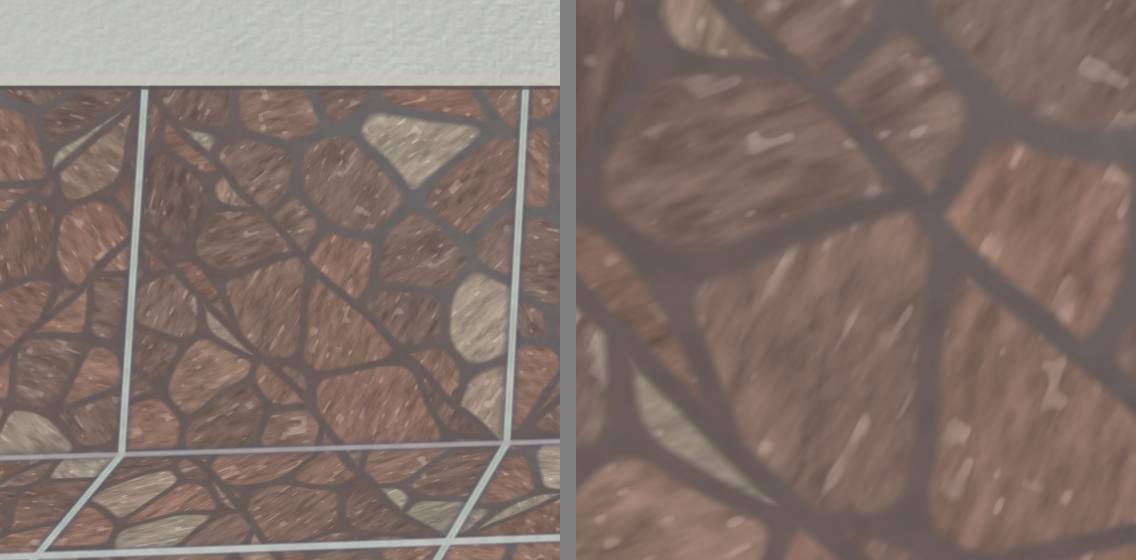
Left: the whole. Right: its middle third, enlarged.
This texture is drawn by a WebGL 1 fragment shader. Its source:

```glsl
precision highp float;
// Stone-print wall tiles with pale grout below a plaster band, above a skirt of floor tiles.

uniform vec2 u_resolution;

#define WALL_TOP 0.846
#define GROUT_HALF 0.0062
#define JOINT_HALF 0.010
#define STONES_ACROSS 4.6
#define JITTER 0.78
#define GRAIN 0.22
#define PLASTER_BUMP 0.11
#define SOFT 0.003
#define PLASTER vec3(0.75, 0.76, 0.73)
#define GROUT vec3(0.71, 0.745, 0.715)
#define UMBER vec3(0.455, 0.382, 0.352)
#define JOINT vec3(0.405, 0.355, 0.345)

float hash(vec2 p) {
  return fract(sin(dot(p, vec2(127.1, 311.7))) * 43758.545);
}

vec2 hash2(vec2 p) {
  return vec2(hash(p), hash(p + 37.7));
}

float noise(vec2 p) {
  vec2 i = floor(p), f = fract(p);
  f = f * f * (3.0 - 2.0 * f);
  return mix(mix(hash(i), hash(i + vec2(1, 0)), f.x),
             mix(hash(i + vec2(0, 1)), hash(i + vec2(1, 1)), f.x), f.y);
}

float fbm(vec2 p) {
  return 0.55 * noise(p) + 0.3 * noise(p * 2.1 + 7.3) + 0.15 * noise(p * 4.3 + 3.1);
}

float smoothMin(float a, float b, float k) {
  float h = max(k - abs(a - b), 0.0) / k;
  return min(a, b) - 0.25 * h * h * k;
}

// Coverage of a line of given half width, softened at its edges.
float stroke(float dist, float halfWidth) {
  return 1.0 - smoothstep(halfWidth - SOFT, halfWidth + SOFT, abs(dist));
}

// Voronoi stones: x = rounded distance to the joint, yz = cell of the stone.
vec3 stones(vec2 p) {
  vec2 base = floor(p), nearCell = base, nearRel = vec2(8.0);
  for (int j = -1; j <= 1; j++)
    for (int i = -1; i <= 1; i++) {
      vec2 c = base + vec2(i, j);
      vec2 r = c + 0.5 + JITTER * (hash2(c) - 0.5) - p;
      if (dot(r, r) < dot(nearRel, nearRel)) { nearRel = r; nearCell = c; }
    }
  float edge = 8.0;
  for (int j = -2; j <= 2; j++)
    for (int i = -2; i <= 2; i++) {
      vec2 c = nearCell + vec2(i, j);
      vec2 r = c + 0.5 + JITTER * (hash2(c) - 0.5) - p;
      vec2 gap = r - nearRel;
      if (dot(gap, gap) > 0.0001)
        edge = smoothMin(edge, dot(0.5 * (r + nearRel), normalize(gap)), 0.14);
    }
  return vec3(edge, nearCell);
}

// Printed stonework of one tile; q is the place inside it, diagonals split it in three.
vec3 stonework(vec2 q, float seed) {
  vec2 w = q + 0.035 * (vec2(noise(q * 7.0 + seed), noise(q * 7.0 + seed + 31.0)) - 0.5);
  float diagonal = 1.0 - w.y - w.x;
  float lower = step(0.4, diagonal), middle = step(0.02, diagonal) - lower;
  float density = STONES_ACROSS + 1.7 * lower - 0.5 * middle;
  vec3 s = stones(w * density + 19.0 * seed + 7.0 * lower + 3.0 * middle);
  float edge = min(s.x / density, 0.7 * min(abs(diagonal - 0.02), abs(diagonal - 0.4)));

  // Stone tint, from umber to rust or tan
  float pick = hash(s.yz + 5.3), shade = hash(s.yz + 11.9);
  vec3 col = mix(UMBER, vec3(0.53, 0.42, 0.375), smoothstep(0.25, 0.65, pick));
  col = mix(col, vec3(0.58, 0.535, 0.485), smoothstep(0.66, 0.9, pick) * (1.0 - 0.55 * middle));
  col *= 0.96 + 0.13 * shade - 0.05 * middle;

  // Slanted grain and pale flecks
  float a = mix(0.1, 1.2, hash(s.yz + 23.0)) + 0.25 * middle;
  vec2 g = vec2(cos(a) * q.x + sin(a) * q.y, cos(a) * q.y - sin(a) * q.x);
  float grain = fbm(g * vec2(24.0, 62.0) + seed * 9.0);
  col *= 1.0 + 2.0 * GRAIN * (grain - 0.47);
  col += 0.11 * smoothstep(0.74, 0.95, noise(g * vec2(38.0, 75.0) + 50.0));

  // Joints, greyer and wider toward the upper right
  float open = smoothstep(0.2, -0.5, diagonal);
  vec3 joint = mix(JOINT, vec3(0.42, 0.40, 0.40), open) * (0.95 + 0.1 * fbm(q * 35.0));
  float halfWidth = JOINT_HALF * (0.85 + 0.45 * open);
  return mix(joint, col, smoothstep(halfWidth * 0.5, halfWidth * 1.9, edge));
}

vec3 plaster(vec2 p) {
  vec2 b = p * vec2(75.0, 95.0);
  float relief = fbm(b) - fbm(b + vec2(0.35, -0.45));
  vec3 col = PLASTER + PLASTER_BUMP * mix(0.5, 1.0, p.x) * relief;
  col += 0.03 * (fbm(p * 9.0) - 0.5);
  return mix(col, vec3(0.785, 0.77, 0.72), 0.7 * stroke(p.y - WALL_TOP - 0.012, 0.007));
}

void main() {
  vec2 p = gl_FragCoord.xy / u_resolution;
  float floorLine = 0.182 + 0.030 * p.x, frontLine = 0.005 + 0.035 * p.x;
  bool onWall = p.y > floorLine;

  // Tile coordinates, following the lean of the wall and of the floor
  float v = onWall ? (p.y - floorLine) / (WALL_TOP - floorLine)
                   : (p.y - frontLine) / (floorLine - frontLine);
  float start = onWall ? mix(0.217, 0.259, v) : mix(0.065, 0.217, v);
  float pitch = onWall ? mix(0.688, 0.680, v) : mix(0.735, 0.688, v);
  float u = (p.x - start) / pitch, column = floor(u), row = onWall ? 0.0 : 1.0 - floor(v);
  float across = fract(u);
  float seam = min(across, 1.0 - across) * pitch * (onWall ? 1.0 : 0.8);
  if (mod(column, 2.0) > 0.5) across = 1.0 - across;
  vec3 col = stonework(vec2(across, onWall ? v : fract(v) * 0.42), column + 3.0 * row + 2.0);

  // Bluish shadow beside the grout, then the grout itself
  float ledge = min(abs(p.y - floorLine), abs(p.y - frontLine));
  float fringe = 1.0 - smoothstep(0.005, 0.022, min(seam, ledge + 0.004));
  col = mix(col, vec3(0.36, 0.355, 0.405), 0.65 * fringe);
  float wear = 0.94 + 0.12 * fbm(p * 45.0);
  vec3 grout = GROUT * wear * (1.0 - 0.08 * stroke(seam, 0.001));
  col = mix(col, grout, stroke(seam, GROUT_HALF));
  col = mix(col, vec3(0.68, 0.66, 0.65) * wear, 0.85 * stroke(p.y - floorLine, 0.0042));
  col = mix(col, vec3(0.73, 0.745, 0.735) * wear, stroke(p.y - frontLine, 0.0062));

  // Plaster band and the dark line under it
  col = mix(col, vec3(0.36, 0.335, 0.325), 0.85 * stroke(p.y - WALL_TOP + 0.002, 0.004));
  col = mix(col, plaster(p), smoothstep(WALL_TOP - 0.001, WALL_TOP + SOFT, p.y));
  gl_FragColor = vec4(col, 1.0);
}
```
